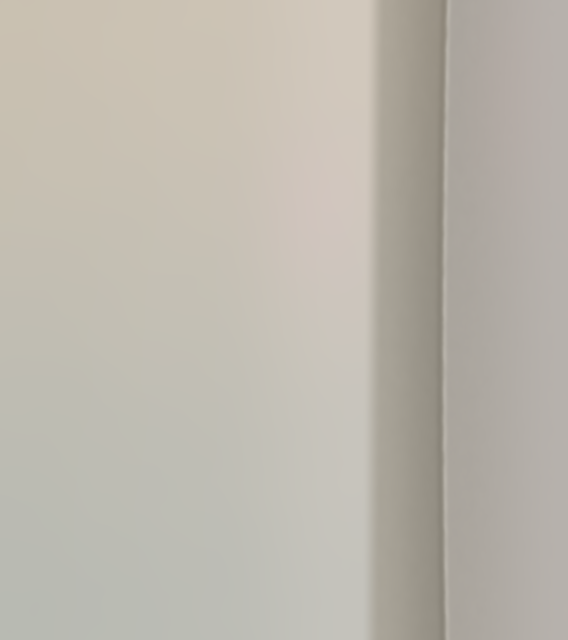
A WebGL 2 fragment shader for this texture:

```glsl
#version 300 es
precision highp float;
// A pale wall panel rolls softly into a shaded vertical groove, closed by a
// thin rough bright lip and a second grey panel. Built from bilinear colour
// gradients, smooth edge profiles along x, and gradient noise for grain.

uniform vec2 u_resolution;
out vec4 outColor;

// Wall colours at the corners of the left panel
const vec3 WALL_TOP_LEFT = vec3(0.790, 0.755, 0.695);
const vec3 WALL_TOP_RIGHT = vec3(0.822, 0.785, 0.738);
const vec3 WALL_LOW_LEFT = vec3(0.722, 0.728, 0.698);
const vec3 WALL_LOW_RIGHT = vec3(0.768, 0.762, 0.735);
const vec3 WALL_BLUSH = vec3(0.014, -0.004, 0.010);

// Groove, lip and right panel colours
const vec3 GROOVE_LIGHT = vec3(0.665, 0.645, 0.600);
const vec3 GROOVE_DARK = vec3(0.578, 0.558, 0.515);
const vec3 LIP_COLOR = vec3(0.735, 0.715, 0.680);
const vec3 SIDE_NEAR = vec3(0.665, 0.645, 0.615);
const vec3 SIDE_FAR = vec3(0.715, 0.695, 0.675);

// Layout in fractions of the canvas width
const float WALL_EDGE_LOW = 0.652;
const float WALL_EDGE_TOP = 0.661;
const float WALL_SOFTNESS = 0.017;
const float LIP_CENTER = 0.783;
const float LIP_BOW = 0.006;
const float LIP_WIDTH = 0.0042;
const float LIP_ROUGHNESS = 0.0022;
const float GRAIN = 0.014;
const float MOTTLE = 0.010;

vec2 hashGradient(vec2 cell) {
    vec2 p = vec2(dot(cell, vec2(127.1, 311.7)), dot(cell, vec2(269.5, 183.3)));
    return fract(sin(p) * 43758.55) * 2.0 - 1.0;
}

float gradientNoise(vec2 p) {
    vec2 i = floor(p);
    vec2 f = p - i;
    vec2 w = f * f * f * (f * (f * 6.0 - 15.0) + 10.0);
    float a = dot(hashGradient(i), f);
    float b = dot(hashGradient(i + vec2(1, 0)), f - vec2(1, 0));
    float c = dot(hashGradient(i + vec2(0, 1)), f - vec2(0, 1));
    float d = dot(hashGradient(i + vec2(1, 1)), f - vec2(1, 1));
    return mix(mix(a, b, w.x), mix(c, d, w.x), w.y);
}

float fractalNoise(vec2 p) {
    float sum = 0.0;
    float amplitude = 0.5;
    for (int octave = 0; octave < 3; octave++) {
        sum += amplitude * gradientNoise(p);
        p = p * 2.03 + 17.0;
        amplitude *= 0.5;
    }
    return sum;
}

float bell(float offset, float width) {
    float t = offset / width;
    return exp(-t * t);
}

// Left panel: warm above, cool below, lighter toward its rounded edge
vec3 wallColor(vec2 uv) {
    float across = 0.3 * smoothstep(0.0, 0.45, uv.x) + 0.7 * smoothstep(0.38, 0.62, uv.x);
    float rise = smoothstep(-0.05, 1.05, uv.y);
    vec3 low = mix(WALL_LOW_LEFT, WALL_LOW_RIGHT, across);
    vec3 top = mix(WALL_TOP_LEFT, WALL_TOP_RIGHT, across);
    float blush = bell(uv.x - 0.55, 0.10) * bell(uv.y - 0.67, 0.13);
    float mottle = MOTTLE * fractalNoise(uv * vec2(5.0, 7.0));
    return mix(low, top, rise) + WALL_BLUSH * blush + mottle * vec3(1.0, 0.7, 0.2);
}

// Groove: darkens toward the lip, slightly warmer near the top
vec3 grooveColor(vec2 uv, float lipX) {
    float depth = smoothstep(0.655, lipX, uv.x);
    vec3 color = mix(GROOVE_LIGHT, GROOVE_DARK, depth);
    return color + vec3(0.018, 0.010, 0.004) * smoothstep(0.45, 1.0, uv.y);
}

// Right panel: lightens away from the lip, with faint pink up high
vec3 sideColor(vec2 uv, float lipX) {
    vec3 color = mix(SIDE_NEAR, SIDE_FAR, smoothstep(lipX, 1.0, uv.x));
    float pink = bell(uv.x - 0.90, 0.08) * bell(uv.y - 0.85, 0.20);
    return color + vec3(0.012, 0.0, 0.002) * pink;
}

void main() {
    vec2 uv = gl_FragCoord.xy / u_resolution;
    vec2 p = vec2(uv.x * 0.887, uv.y);

    // Gently bowed, rough lip line
    float bow = LIP_BOW * pow(2.0 * uv.y - 0.9, 2.0);
    float lipX = LIP_CENTER + bow + LIP_ROUGHNESS * fractalNoise(vec2(3.0, uv.y * 45.0));
    float fromLip = uv.x - lipX;

    // Groove and side panel, with plaster grain
    float pastLip = smoothstep(-0.003, 0.003, fromLip);
    vec3 color = mix(grooveColor(uv, lipX), sideColor(uv, lipX), pastLip);
    float grainFade = 1.0 - 0.7 * smoothstep(0.83, 0.92, uv.x);
    color += GRAIN * grainFade * fractalNoise(p * vec2(55.0, 38.0));

    // Dark seam, then the lit lip
    color -= 0.040 * bell(fromLip + 0.009, 0.006);
    float lipLight = 0.75 + 0.5 * gradientNoise(vec2(9.0, uv.y * 30.0));
    color = mix(color, LIP_COLOR, clamp(lipLight, 0.0, 1.0) * bell(fromLip, LIP_WIDTH));

    // Rounded wall edge laid over the groove
    float wallEdge = mix(WALL_EDGE_LOW, WALL_EDGE_TOP, uv.y);
    float wall = 1.0 - smoothstep(-WALL_SOFTNESS, WALL_SOFTNESS, uv.x - wallEdge);
    outColor = vec4(mix(color, wallColor(uv), wall), 1.0);
}
```
